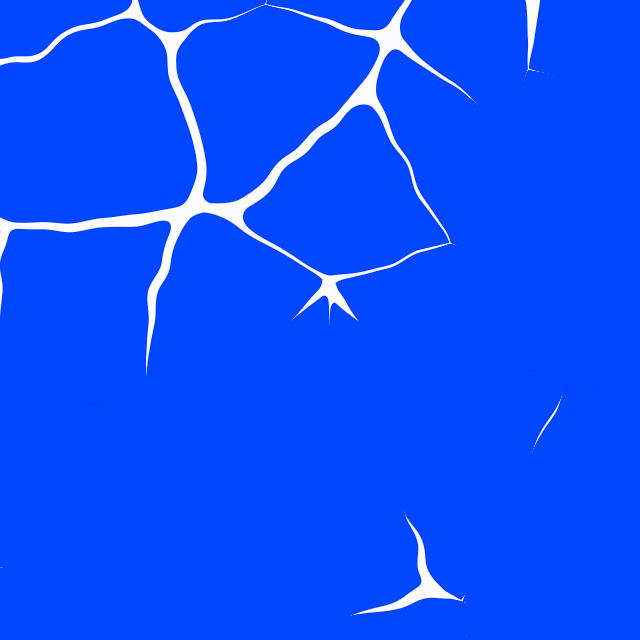
Reproduce this texture procedurally as a WebGL 1 fragment shader.

```glsl
precision highp float;
// Broken white veins on flat blue. The veins follow the borders of a warped
// cell pattern (second minus first nearest distance); slow noise sets their
// width, so they swell at the joints, taper to points and vanish.

uniform vec2 u_resolution;

const vec3 BLUE = vec3(0.0, 0.28, 1.0);
const vec3 RIM_BLUE = vec3(0.0, 0.24, 1.0);
const vec3 WHITE = vec3(0.99, 0.99, 1.0);
const float CELLS = 4.5;        // cells across the canvas
const float RIM_WIDTH = 0.0015; // in canvas units

float hash(vec2 p) {
  return fract(sin(dot(p, vec2(127.1, 311.7))) * 43758.5453);
}

vec2 hash2(vec2 p) {
  return vec2(hash(p), hash(p + vec2(37.3, 17.9)));
}

float valueNoise(vec2 p) {
  vec2 cell = floor(p);
  vec2 f = fract(p);
  f = f * f * (3.0 - 2.0 * f);
  float low = mix(hash(cell), hash(cell + vec2(1.0, 0.0)), f.x);
  float high = mix(hash(cell + vec2(0.0, 1.0)), hash(cell + vec2(1.0)), f.x);
  return mix(low, high, f.y);
}

// Offset in -0.5..0.5 on both axes
vec2 noiseOffset(vec2 p) {
  return vec2(valueNoise(p), valueNoise(p + vec2(51.7, 23.4))) - 0.5;
}

float smoothMin(float a, float b, float k) {
  float h = max(k - abs(a - b), 0.0) / k;
  return min(a, b) - 0.25 * h * h * k;
}

// Distances to the three nearest scattered sites, in rising order
vec3 nearestThree(vec2 p) {
  vec2 home = floor(p);
  vec3 nearest = vec3(9.0);
  for (int y = -2; y <= 2; y++) {
    for (int x = -2; x <= 2; x++) {
      vec2 cell = home + vec2(float(x), float(y));
      float d = length(cell + hash2(cell + 5.0) - p);
      if (d < nearest.x) nearest = vec3(d, nearest.xy);
      else if (d < nearest.y) nearest = vec3(nearest.x, d, nearest.y);
      else nearest.z = min(nearest.z, d);
    }
  }
  return nearest;
}

// Positive inside a vein, negative outside
float veinField(vec2 uv) {
  vec2 p = uv * CELLS;
  float presence = valueNoise(p * 0.95 + vec2(8.3, 2.6)) - 0.58;
  float width = 0.2 * presence;
  float jointSize = 0.001 + 0.16 * smoothstep(0.0, 0.15, presence);
  p += 0.22 * noiseOffset(p * 1.5) + 0.07 * noiseOffset(p * 4.5 + 9.0);
  vec3 d = nearestThree(p);
  return width - (smoothMin(d.y, d.z, jointSize) - d.x);
}

void main() {
  float pixel = 1.0 / min(u_resolution.x, u_resolution.y);
  vec2 uv = gl_FragCoord.xy * pixel;

  // Turn the field into a distance in canvas units
  float field = veinField(uv);
  vec2 slope = vec2(veinField(uv + vec2(pixel, 0.0)),
                    veinField(uv + vec2(0.0, pixel))) - field;
  float steepness = max(length(slope) / pixel, 0.4 * CELLS);
  float inside = field / steepness;

  // Blue ground, faint darker rim, white vein
  float rim = clamp((inside + RIM_WIDTH) / pixel + 0.5, 0.0, 1.0);
  float vein = clamp(inside / pixel + 0.5, 0.0, 1.0);
  vec3 color = mix(BLUE, RIM_BLUE, rim);
  color = mix(color, WHITE, vein);
  gl_FragColor = vec4(color, 1.0);
}
```
